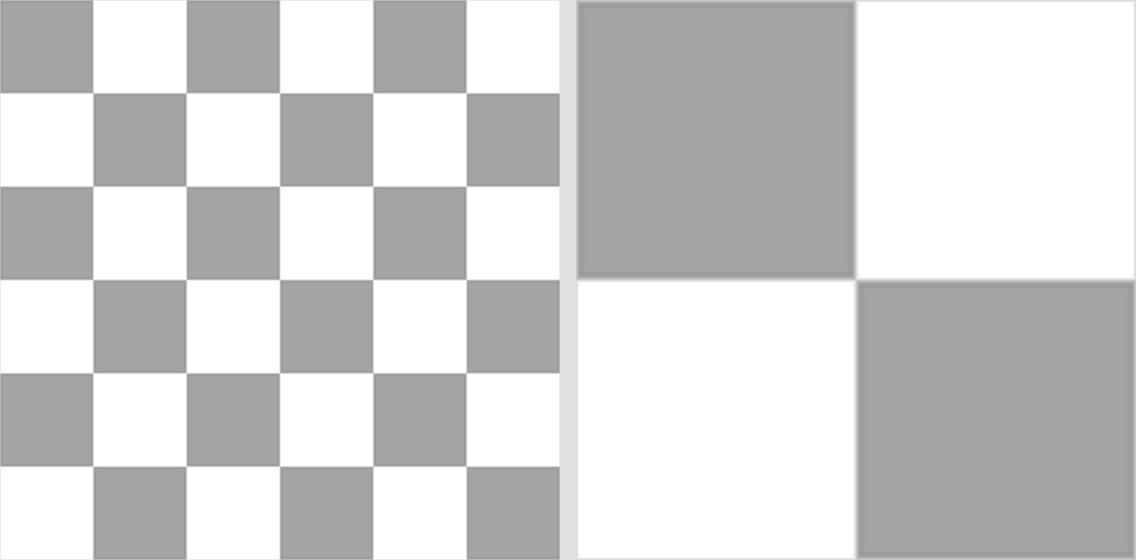
Left: the whole. Right: its middle third, enlarged.
A WebGL 2 fragment shader for this pattern:

```glsl
#version 300 es
precision highp float;
// Checkerboard of grey and white squares, six across and six down.
// A signed distance to the nearest cell border, signed by cell parity, gives
// soft edges and a faint darker rim just inside each grey square.

#define CELLS 6.0          // even, so the board wraps
#define EDGE_SOFT 0.014    // half width of the edge blend, in cells
#define RIM_OFFSET 0.022   // distance of the rim from the border, in cells
#define RIM_WIDTH 0.016    // half width of the rim, in cells
#define RIM_DEPTH 0.035    // darkening at the rim
#define GREY vec3(0.643, 0.643, 0.651)
#define WHITE vec3(1.0)

uniform vec2 u_resolution;
out vec4 outColor;

// Distance to the nearest cell border: positive in grey cells, negative in white.
float checkerDistance(vec2 p) {
    vec2 toBorder = 0.5 - abs(fract(p) - 0.5);
    vec2 cell = floor(p);
    float parity = mod(cell.x + cell.y, 2.0);
    return min(toBorder.x, toBorder.y) * (2.0 * parity - 1.0);
}

void main() {
    vec2 p = gl_FragCoord.xy / u_resolution * CELLS;
    float pixel = CELLS / min(u_resolution.x, u_resolution.y);
    float soft = max(EDGE_SOFT, pixel);
    float d = checkerDistance(p);

    // Grey squares with a narrow dark rim
    float rim = 1.0 - smoothstep(0.0, max(RIM_WIDTH, pixel), abs(d - RIM_OFFSET));
    vec3 grey = GREY - RIM_DEPTH * rim;

    // Soft transition to white
    vec3 color = mix(WHITE, grey, smoothstep(-soft, soft, d));
    outColor = vec4(color, 1.0);
}
```
